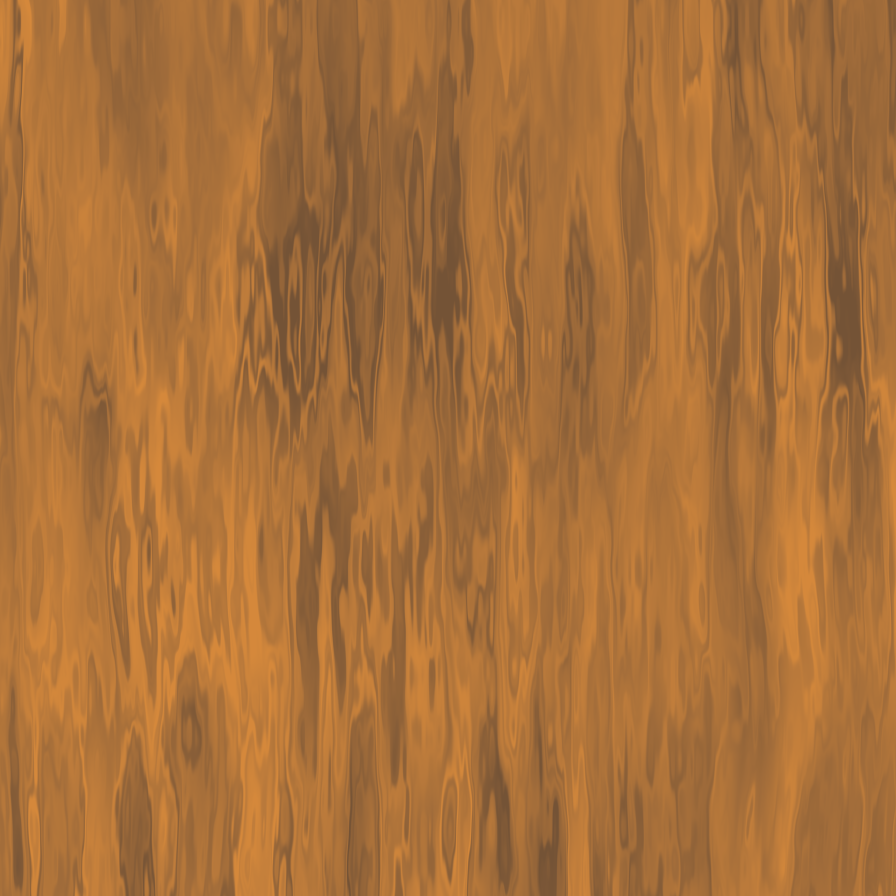
A WebGL 1 fragment shader for this texture:

```glsl
precision highp float;

uniform vec2 u_resolution;

const vec3 DARK_WOOD = vec3(0.455, 0.325, 0.212);
const vec3 MID_WOOD = vec3(0.645, 0.431, 0.228);
const vec3 LIGHT_WOOD = vec3(0.835, 0.535, 0.232);

const vec2 GRAIN_SCALE = vec2(30.0, 3.3);   // cells across and along the fibres
const vec2 STAIN_SCALE = vec2(18.0, 3.4);
const vec2 PATCH_SCALE = vec2(4.0, 2.0);
const float OCTAVE_GAIN = 0.54;
const float RING_COUNT = 21.0;              // growth bands per unit of height
const float RING_DRIFT = 3.0;
const float RING_FAINT = 0.36;
const float RING_STRONG = 0.82;
const float STAIN_STRENGTH = 0.85;
const float GRAIN_STRENGTH = 0.5;
const float FINGER_LENGTH = 3.6;            // how far stains bleed along fibres
const float SWAY = 0.012;
const float MEAN_TONE = 0.475;

float hash(vec2 cell) {
  return fract(sin(dot(cell, vec2(127.1, 311.7))) * 43758.5453);
}

float noise(vec2 p) {
  vec2 cell = floor(p);
  vec2 f = fract(p);
  f = f * f * f * (f * (f * 6.0 - 15.0) + 10.0);
  float low = mix(hash(cell), hash(cell + vec2(1.0, 0.0)), f.x);
  float high = mix(hash(cell + vec2(0.0, 1.0)), hash(cell + vec2(1.0)), f.x);
  return mix(low, high, f.y);
}

float fbm(vec2 p) {
  float sum = 0.0;
  float total = 0.0;
  float weight = 1.0;
  for (int i = 0; i < 4; i++) {
    sum += weight * noise(p);
    total += weight;
    weight *= OCTAVE_GAIN;
    p = p * 2.03 + vec2(17.3, 9.1);
  }
  return sum / total;
}

float woodTone(vec2 uv) {
  // Fibres sway slightly along their length
  uv.x += SWAY * (noise(uv * vec2(7.0, 5.0) + 31.0) - 0.5);

  // Stretched height field whose level lines form the nested grain
  float height = fbm(uv * GRAIN_SCALE + 3.7);
  float rings = noise(vec2(height * RING_COUNT, uv.y * RING_DRIFT + 50.0));
  float patchiness = smoothstep(0.25, 0.8, noise(uv * PATCH_SCALE + 71.0));
  float ringStrength = mix(RING_FAINT, RING_STRONG, patchiness);

  // Broad stains with fingers drawn out along the fibres
  vec2 bleed = vec2(0.0, FINGER_LENGTH * (height - 0.5));
  float stain = fbm(uv * STAIN_SCALE + bleed + 113.0);

  return MEAN_TONE
    + STAIN_STRENGTH * (stain - 0.5)
    + GRAIN_STRENGTH * (height - 0.5)
    + ringStrength * (rings - 0.5);
}

vec3 woodColor(float tone) {
  float t = clamp(tone, 0.0, 1.0);
  vec3 shade = mix(DARK_WOOD, MID_WOOD, min(t * 2.0, 1.0));
  return mix(shade, LIGHT_WOOD, max(t * 2.0 - 1.0, 0.0));
}

void main() {
  // Four samples per pixel smooth the thin grain lines
  vec3 color = vec3(0.0);
  for (int i = 0; i < 4; i++) {
    float k = float(i);
    vec2 offset = vec2(k * 0.25 - 0.375, mod(k, 2.0) * 0.5 - 0.25);
    color += woodColor(woodTone((gl_FragCoord.xy + offset) / u_resolution.y));
  }
  gl_FragColor = vec4(color * 0.25, 1.0);
}
```
